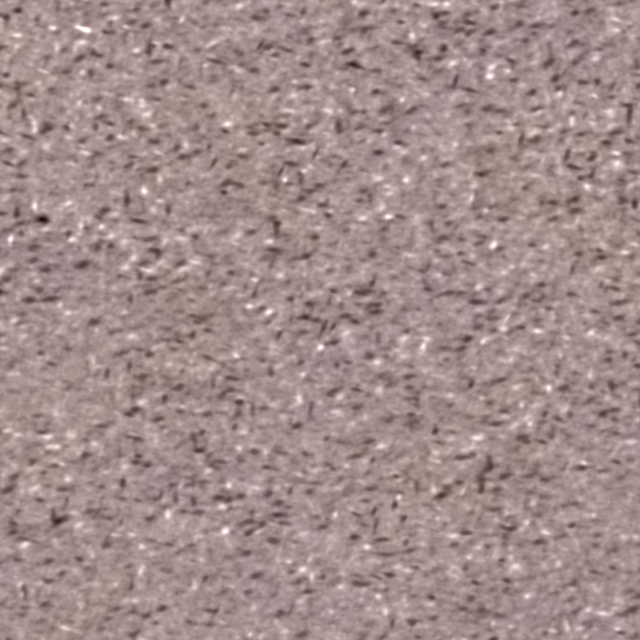
Write a Shadertoy shader that draws this texture.

```glsl
// Draws a weathered pinkish-grey stone surface covered in small dark and pale flecks.

const vec3 STONE = vec3(0.660, 0.572, 0.566);
const vec3 WARM_SHIFT = vec3(0.004, 0.005, -0.012);

vec3 hash3(vec2 cell, float seed) {
    vec3 q = fract(vec3(cell.xyx + seed * 17.3) * vec3(0.1031, 0.1030, 0.0973));
    q += dot(q, q.yxz + 33.33);
    return fract((q.xxy + q.yzz) * q.zyx);
}

// Slow, irregular variation between about -1 and 1
float patches(vec2 p, float seed) {
    p += 0.07 * sin(p.yx * vec2(17.0, 13.0) + seed);
    float broad = sin(p.x * 8.0 + p.y * 5.0 + seed) * sin(p.y * 11.0 - p.x * 4.0 + seed * 2.0);
    float small = sin(p.x * 29.0 - p.y * 17.0 + seed * 3.0) * sin(p.y * 37.0 + p.x * 9.0);
    return 0.6 * broad + 0.4 * small;
}

// Soft elongated spot with the given half-axes
float fleck(vec2 offset, vec2 size, float angle) {
    float c = cos(angle), s = sin(angle);
    vec2 d = vec2(c * offset.x + s * offset.y, c * offset.y - s * offset.x) / size;
    return exp(-0.5 * dot(d, d));
}

// Sum of scattered flecks, one candidate per cell: dark is negative, pale is positive
float scatter(vec2 p, vec2 grid, vec2 size, float darkShare, float paleShare, float seed) {
    vec2 home = floor(p * grid);
    float sum = 0.0;
    for (int y = -2; y <= 2; y++) {
        for (int x = -1; x <= 1; x++) {
            vec2 cell = home + vec2(x, y);
            vec3 place = hash3(cell, seed);
            vec3 form = hash3(cell, seed + 5.0);
            float kind = step(1.0 - paleShare, place.z) - step(place.z, darkShare);
            float angle = 0.12 + (form.x - 0.5) * 0.9 + 1.25 * step(0.84, form.y);
            vec2 axes = size * vec2(mix(0.65, 1.4, fract(form.y * 7.0)), mix(0.8, 1.2, form.x));
            // Pale flecks are rounder than dark ones
            axes.x *= kind > 0.0 ? 0.8 : 1.0;
            vec2 centre = (cell + place.xy) / grid;
            sum += kind * mix(0.4, 1.2, form.z) * fleck(p - centre, axes, angle);
        }
    }
    return sum;
}

void mainImage(out vec4 fragColor, in vec2 fragCoord) {
    vec2 p = fragCoord / iResolution.y;

    // Busier and calmer regions, with more flecks towards the top
    float busy = 1.0 + 0.3 * patches(p, 1.7) + 0.3 * (p.y - 0.5);

    // Layered grain, from fine to coarse
    float fine = scatter(p, vec2(130.0, 190.0), vec2(0.0030, 0.0020), 0.5, 0.5, 1.0);
    float grain = scatter(p, vec2(60.0, 100.0), vec2(0.0055, 0.0030), 0.5, 0.5, 2.0);
    float marks = scatter(p, vec2(45.0, 70.0), vec2(0.0063, 0.0031), 0.26, 0.12, 3.0);

    float tone = 0.040 * fine + busy * (0.095 * grain + 0.28 * marks);
    tone += 0.012 * patches(p * 0.8, 4.1);
    // Ease the deepest shadows so overlapping flecks stay brown
    tone = tone < -0.2 ? -0.2 + (tone + 0.2) * 0.6 : tone;

    vec3 color = STONE + tone + WARM_SHIFT * patches(p * 0.9 + 0.4, 2.6);
    fragColor = vec4(clamp(color, 0.0, 1.0), 1.0);
}
```
